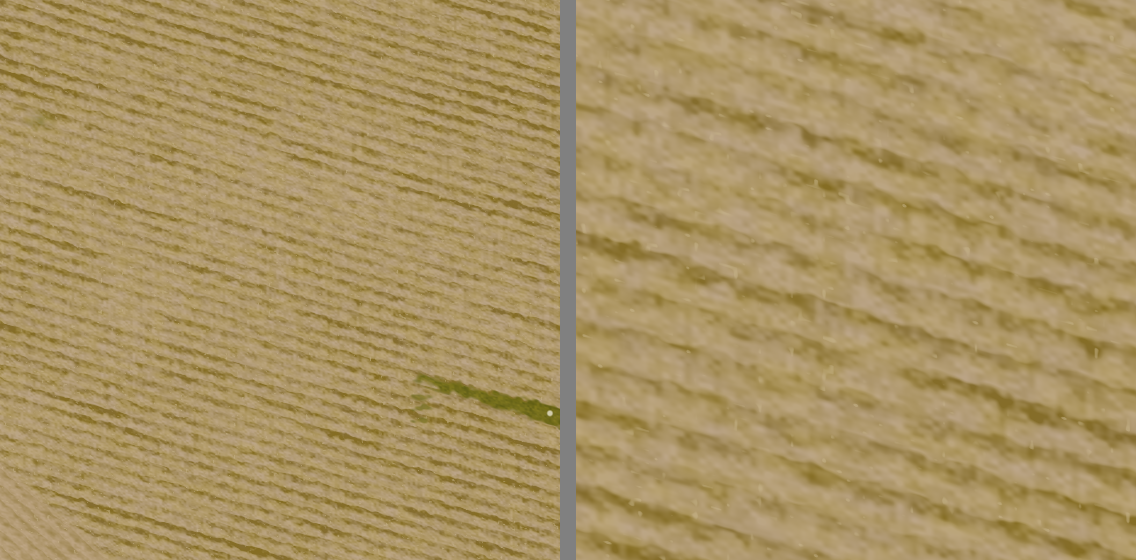
Left, the full canvas; right, a detail of the centre.
Give the GLSL for this texture, as a WebGL 1 fragment shader.

```glsl
precision highp float;
// Harvested field seen from above: slanting straw rows with ragged olive furrows,
// a steeper pale headland in the lower left corner and a strip of green weeds.
// Rows are a sheared sawtooth, broken up by stretched and fine value noise.

uniform vec2 u_resolution;

const float ROWS = 40.0;            // rows up the left edge
const float SLOPE = 0.28;           // fall of the rows from left to right
const float HEAD_ROWS = 36.0;       // rows per unit height in the headland
const float HEAD_SLOPE = 0.86;
const float HEAD_EDGE = 0.172;      // height of the headland at the left edge
const float RAGGED = 0.26;          // wobble of furrow edges, in rows
const float GRAIN = 0.84;           // strength of the straw grain
const float TINT = 0.07;            // yellow variation of the straw

const vec3 STRAW = vec3(0.725, 0.636, 0.485);
const vec3 STUBBLE = vec3(0.660, 0.570, 0.370);
const vec3 FURROW = vec3(0.540, 0.447, 0.190);
const vec3 HEADLAND = vec3(0.715, 0.620, 0.475);
const vec3 FLECK = vec3(0.790, 0.720, 0.560);
const vec3 WEED = vec3(0.470, 0.445, 0.090);
const vec3 WEED_DARK = vec3(0.340, 0.340, 0.040);
const vec3 STONE = vec3(0.820, 0.800, 0.670);

const vec2 STRIP_START = vec2(0.750, 0.324);
const vec2 STRIP_END = vec2(1.020, 0.249);

float hash(vec2 p) {
  return fract(sin(dot(p, vec2(127.1, 311.7))) * 43758.5453);
}

float noise(vec2 p) {
  vec2 i = floor(p);
  vec2 f = fract(p);
  f = f * f * (3.0 - 2.0 * f);
  return mix(mix(hash(i), hash(i + vec2(1.0, 0.0)), f.x),
             mix(hash(i + vec2(0.0, 1.0)), hash(i + vec2(1.0, 1.0)), f.x), f.y);
}

// Sawtooth profile: slow shade up to a crisp edge below the next ridge.
float furrow(float row) {
  float f = fract(row);
  return smoothstep(0.25, 0.75, f) * (1.0 - smoothstep(0.84, 1.0, f));
}

vec3 strawRamp(float tone) {
  vec3 c = mix(STRAW, STUBBLE, clamp(tone * 2.0, -0.15, 1.0));
  return mix(c, FURROW, clamp(tone * 2.0 - 1.0, 0.0, 1.15));
}

// Patchy shade of the main rows at a point.
float rowTone(vec2 p, float ragged) {
  float along = p.x - SLOPE * p.y;
  float bend = 0.3 * (noise(p * 3.0) - 0.5);
  float row = (p.y + SLOPE * p.x) * ROWS + bend + ragged;
  float id = floor(row);
  float streak = noise(vec2(along * 9.0, id * 7.0 + 3.0));
  float clump = noise(vec2(along * 55.0, row * 2.0));
  float broad = noise(p * 4.5 + 11.0);
  float strength = 0.32 + 0.18 * hash(vec2(id, 5.0)) + 0.42 * streak * streak
                 + 0.5 * (clump - 0.5) + 0.22 * (broad - 0.5);
  return 0.13 + 0.12 * broad + 0.98 * furrow(row) * max(strength, 0.12);
}

void main() {
  vec2 uv = gl_FragCoord.xy / u_resolution;
  vec2 sheared = vec2(uv.x, uv.y + SLOPE * uv.x);

  // Straw grain, slightly stretched along the rows
  float coarse = noise(sheared * vec2(95.0, 150.0));
  float fine = noise(sheared * vec2(230.0, 310.0) + 31.0);
  float grain = 0.38 * coarse + 0.62 * fine - 0.5;
  float ragged = RAGGED * (coarse - 0.5);

  vec3 color = strawRamp(rowTone(uv, ragged) + GRAIN * grain);
  color.b += TINT * (noise(sheared * vec2(60.0, 110.0) + 53.0) - 0.5);

  // Headland with steeper, fainter rows
  float rise = uv.y + HEAD_SLOPE * uv.x;
  float headTone = 0.35 * furrow(rise * HEAD_ROWS + ragged) * (0.4 + coarse);
  vec3 headColor = mix(HEADLAND, FURROW, max(headTone + 0.4 * grain, -0.15));
  float edge = HEAD_EDGE + 0.012 * (noise(uv * 30.0) - 0.5);
  color = mix(color, headColor, 1.0 - smoothstep(edge - 0.012, edge + 0.008, rise));

  // Scattered bright straw ends
  float fleck = smoothstep(0.82, 0.96, noise(sheared * vec2(210.0, 260.0) + 77.0));
  color = mix(color, FLECK, 0.5 * fleck * smoothstep(0.35, 0.7, coarse));

  // Weed strip, widening to the right
  vec2 axis = STRIP_END - STRIP_START;
  float t = clamp(dot(uv - STRIP_START, axis) / dot(axis, axis), 0.0, 1.0);
  float gap = length(uv - STRIP_START - axis * t) + 0.012 * (coarse - 0.5);
  float halfWidth = mix(0.007, 0.019, t);
  float weeds = 1.0 - smoothstep(halfWidth - 0.006, halfWidth + 0.004, gap);

  // Weed tufts below the strip's start, and a faint patch far left
  for (int i = 0; i < 3; i++) {
    vec2 center = vec2(0.754, 0.292 - 0.021 * float(i));
    float d = length((uv - center) * vec2(0.6, 1.4)) + 0.012 * (coarse - 0.5);
    weeds = max(weeds, 0.7 * (1.0 - smoothstep(0.003, 0.012, d)));
  }
  float patchDist = length((uv - vec2(0.07, 0.785)) * vec2(0.8, 1.0));
  weeds = max(weeds, 0.6 * (1.0 - smoothstep(0.0, 0.03, patchDist)) * coarse);
  vec3 weedColor = mix(WEED_DARK, WEED, clamp(0.65 + 1.5 * grain, 0.0, 1.25));
  color = mix(color, weedColor, 0.9 * weeds);

  // Pale stone in the strip
  float stone = length(uv - vec2(0.982, 0.262));
  color = mix(color, STONE, 1.0 - smoothstep(0.003, 0.007, stone));

  gl_FragColor = vec4(color, 1.0);
}
```
